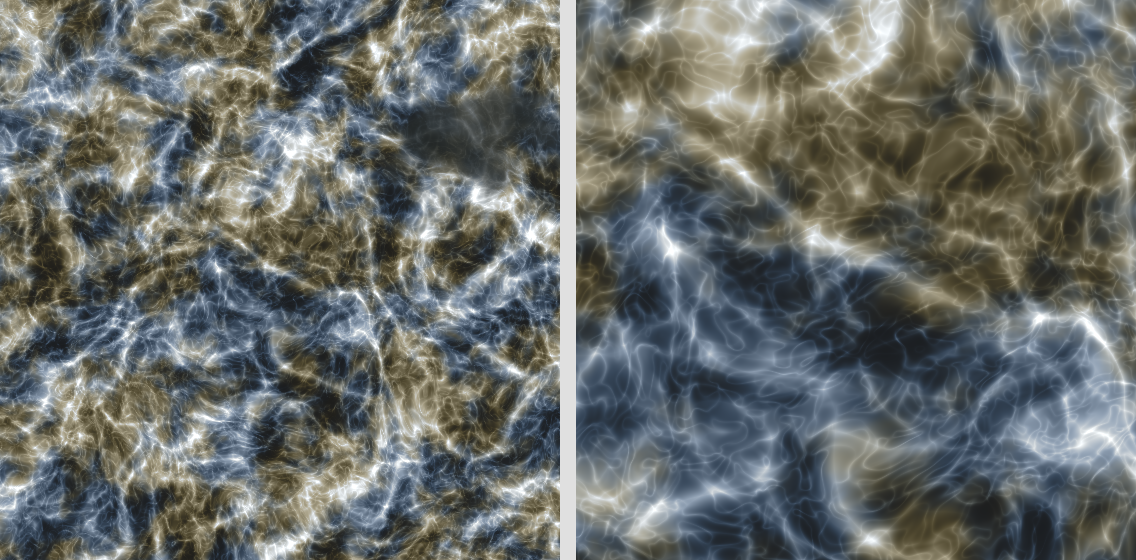
Left, the full canvas; right, a detail of the centre.
Give the GLSL for this texture, as a Shadertoy shader.

```glsl
// Churning river seen from above: olive and slate boils under lacy white foam.
// Warped ridged gradient noise makes the foam, a height difference lights the
// boils, and one smooth dark pool interrupts the turbulence at upper right.

const vec3 OLIVE_TINT = vec3(0.045, 0.015, -0.085);
const vec3 SLATE_TINT = vec3(-0.065, 0.0, 0.075);
const vec3 FOAM_TINT = vec3(-0.015, 0.005, 0.015);
const vec3 POOL_COLOR = vec3(0.23, 0.25, 0.25);

const float BASE_TONE = 0.43;
const float FOAM_SCALE = 8.0;
const float FOAM_MEAN = 0.29;
const float FOAM_CONTRAST = 1.1;
const float BOIL_SCALE = 9.0;
const float BOIL_CONTRAST = 0.7;
const float SWELL_SCALE = 5.0;
const float SWELL_CONTRAST = 0.5;
const float CREST_STRENGTH = 0.32;
const float TONE_FLOOR = 0.1;
const vec2 LIGHT_STEP = vec2(-0.008, 0.013);
const vec2 POOL_CENTER = vec2(0.84, 0.75);
const vec2 POOL_RADIUS = vec2(0.17, 0.13);
const mat2 TURN = mat2(0.8, 0.6, -0.6, 0.8);

float hash(vec2 cell) {
    vec3 h = fract(cell.xyx * vec3(0.1031, 0.1030, 0.0973));
    h += dot(h, h.yzx + 33.33);
    return fract((h.x + h.y) * h.z);
}

float cornerSlope(vec2 cell, vec2 offset) {
    float angle = 6.2832 * hash(cell);
    return dot(vec2(cos(angle), sin(angle)), offset);
}

float gradientNoise(vec2 p) {
    vec2 cell = floor(p);
    vec2 f = p - cell;
    vec2 blend = f * f * f * (f * (f * 6.0 - 15.0) + 10.0);
    vec2 e = vec2(1.0, 0.0);
    float low = mix(cornerSlope(cell, f), cornerSlope(cell + e, f - e), blend.x);
    float high = mix(cornerSlope(cell + e.yx, f - e.yx),
                     cornerSlope(cell + 1.0, f - 1.0), blend.x);
    return mix(low, high, blend.y);
}

float fbm(vec2 p) {
    float sum = 0.0, amp = 0.5;
    for (int i = 0; i < 4; i++) {
        sum += amp * gradientNoise(p);
        p = TURN * p * 2.03 + 11.7;
        amp *= 0.5;
    }
    return sum;
}

vec2 drift(vec2 p) {
    return vec2(gradientNoise(p + 3.1), gradientNoise(p + 47.7));
}

float ridge(float n, float sharpness) {
    return max(0.0, 1.0 - sharpness * abs(n));
}

// Fine threads gather along the coarse ones and leave boil centres clearer
float foamLace(vec2 p) {
    float sum = 0.0, total = 0.0, amp = 1.0, gather = 1.0;
    for (int i = 0; i < 5; i++) {
        float r = ridge(gradientNoise(p + 1.1 * drift(p * 0.7)), 3.2);
        sum += amp * gather * r * r;
        total += amp;
        gather = mix(0.45, 1.0, r);
        amp *= 0.78;
        p = TURN * p * 1.9 + 7.3;
    }
    return sum / total;
}

// Long broken breakers, mostly on the right
float crests(vec2 p) {
    vec2 q = TURN * p * vec2(3.2, 5.5) + 0.9 * drift(p * 6.0) + 0.35 * drift(p * 23.0);
    float line = pow(ridge(gradientNoise(q + 5.0), 3.0), 5.0);
    float broken = smoothstep(-0.12, 0.25, gradientNoise(p * 7.0 + 31.0));
    return line * broken * mix(0.5, 1.0, smoothstep(0.3, 0.8, p.x));
}

void mainImage(out vec4 fragColor, in vec2 fragCoord) {
    vec2 uv = fragCoord / iResolution.y;
    vec2 p = uv + 0.05 * drift(uv * 4.0) + 0.015 * drift(uv * 13.0);

    // Light on the boils and the slow swell below them
    float relief = fbm(p * BOIL_SCALE) - fbm((p + LIGHT_STEP) * BOIL_SCALE);
    float swell = fbm(p * SWELL_SCALE + 19.0);
    float lace = foamLace(p * FOAM_SCALE);

    float tone = BASE_TONE + SWELL_CONTRAST * swell + BOIL_CONTRAST * relief;
    tone += FOAM_CONTRAST * (lace - FOAM_MEAN) + CREST_STRENGTH * crests(uv);

    // Smooth pool with a ragged edge
    vec2 toPool = (uv + 0.13 * drift(uv * 7.0) + 0.05 * drift(uv * 25.0) - POOL_CENTER)
                / POOL_RADIUS;
    float pool = 0.85 * (1.0 - smoothstep(0.45, 1.05, length(toPool)));

    // Soft floor keeps the shadows open
    float lift = tone - TONE_FLOOR;
    tone = TONE_FLOOR + 0.5 * (lift + sqrt(lift * lift + 0.01));

    // Silt and sky tints, fading to cool white in the foam
    float hue = fbm(uv * 6.0 + 61.0) + 0.5 * fbm(p * 22.0 + 83.0) - 0.5 * relief;
    vec3 tint = mix(OLIVE_TINT, SLATE_TINT, smoothstep(-0.2, 0.2, hue));
    tint *= smoothstep(0.05, 0.3, tone);
    tint = mix(tint, FOAM_TINT, smoothstep(0.6, 0.9, tone));
    vec3 color = vec3(tone) + tint;

    vec3 poolColor = POOL_COLOR + 0.25 * swell + 0.12 * (lace - FOAM_MEAN);
    color = mix(color, poolColor, pool);
    fragColor = vec4(clamp(color, 0.0, 1.0), 1.0);
}
```
